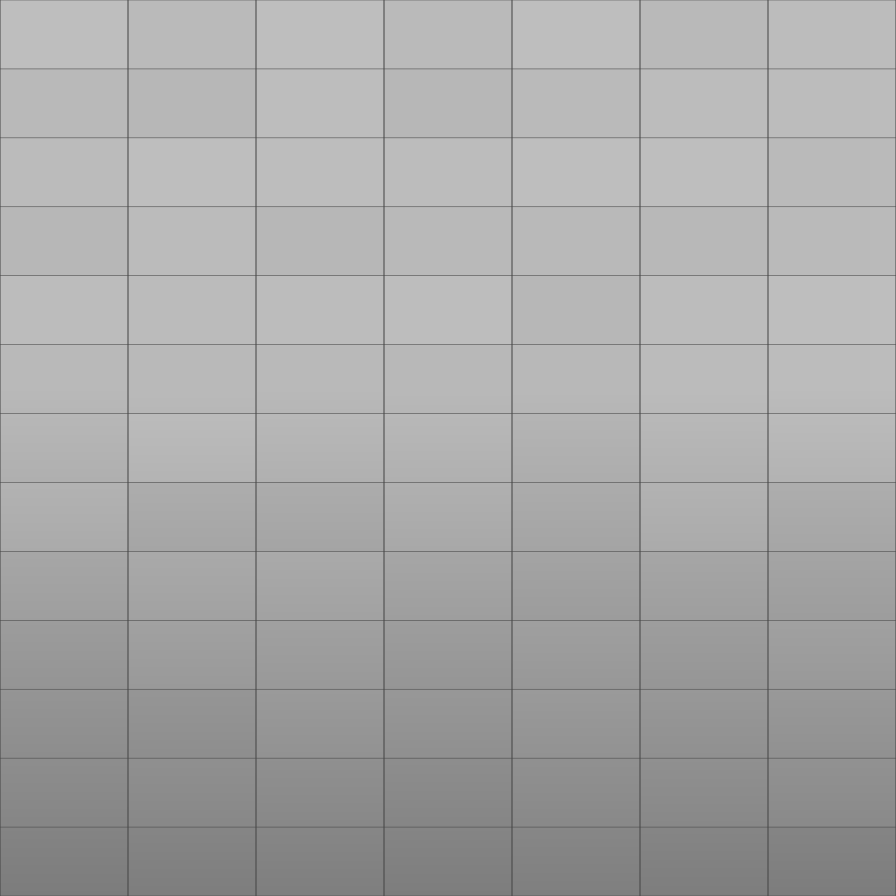
Give the GLSL for this pattern, as a WebGL 1 fragment shader.

```glsl
precision highp float;
// Grey wall panels, 7 across and 13 down, split by thin dark joints.
// Each panel gets a hashed tone; a vertical ramp darkens the lower part,
// and joints are box-filtered so hairlines stay smooth at any size.

uniform vec2 u_resolution;

const vec2 PANELS = vec2(7.0, 13.0);
const float JOINT_WIDTH = 0.008;   // fraction of a panel, on each axis
const vec3 JOINT_COLOR = vec3(0.27);
const vec3 PANEL_COLOR = vec3(0.731);
const float TONE_SPREAD = 0.044;   // full range of panel brightness
const float SHADE_HEIGHT = 0.565;  // shading starts below this height
const float SHADE_FLOOR = 0.68;    // brightness factor at the bottom

float hash(vec2 cell) {
    return fract(sin(dot(cell, vec2(127.1, 311.7))) * 43758.5453);
}

// Share of the pixel covered by a joint centred on each panel border.
vec2 jointCoverage(vec2 grid, vec2 pixel) {
    vec2 borderDist = 0.5 - abs(fract(grid) - 0.5);
    vec2 halfJoint = vec2(0.5 * JOINT_WIDTH);
    vec2 low = max(borderDist - 0.5 * pixel, -halfJoint);
    vec2 high = min(borderDist + 0.5 * pixel, halfJoint);
    return clamp((high - low) / pixel, 0.0, 1.0);
}

void main() {
    vec2 uv = gl_FragCoord.xy / u_resolution;
    vec2 grid = uv * PANELS;

    // Panel tone
    float tone = 1.0 + TONE_SPREAD * (hash(floor(grid)) - 0.5);

    // Shading towards the bottom
    float shade = mix(SHADE_FLOOR, 1.0, clamp(uv.y / SHADE_HEIGHT, 0.0, 1.0));
    vec3 color = PANEL_COLOR * tone * shade;

    // Joints
    vec2 joint = jointCoverage(grid, PANELS / u_resolution);
    float cover = 1.0 - (1.0 - joint.x) * (1.0 - joint.y);
    color = mix(color, JOINT_COLOR, cover);

    gl_FragColor = vec4(color, 1.0);
}
```
